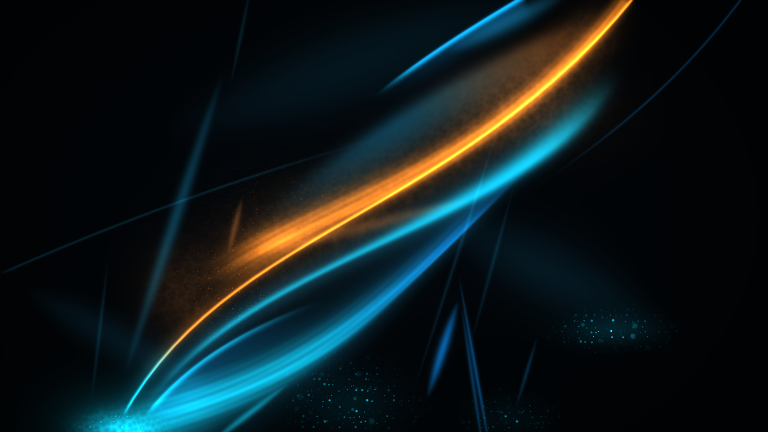
Reproduce this background procedurally as a WebGL 2 fragment shader.

```glsl
#version 300 es
precision highp float;
uniform vec2 u_resolution;
out vec4 outColor;

const vec3 NIGHT = vec3(.006, .018, .03);
const vec3 CYAN = vec3(.04, .74, .86);
const vec3 BLUE = vec3(.03, .42, .72);
const vec3 TEAL = vec3(.05, .3, .4);
const vec3 AMBER = vec3(.95, .5, .11);
const vec3 BROWN = vec3(.3, .17, .07);

// Thin straight shards: start and end
const vec4 SHARDS[7] = vec4[7](
  vec4(9.55, 3.3, 10.25, -.6), vec4(9.6, 2.7, 10.1, -.6), vec4(10.75, .5, 11.2, 2),
  vec4(9.8, 1.8, 10.7, 5.1), vec4(8.6, .8, 10.4, 6.4), vec4(1.9, .6, 2.25, 3.6),
  vec4(4.8, 7.2, 5.25, 9.4));

vec2 hash2(vec2 p) {
  vec3 q = fract(p.xyx * vec3(.1031, .103, .0973));
  q += dot(q, q.yzx + 33.33);
  return fract((q.xx + q.yz) * q.zy);
}

// Signed distance (positive on the left) and position along a segment
vec2 segment(vec2 p, vec2 a, vec2 b) {
  vec2 e = b - a, q = p - a;
  float h = clamp(dot(q, e) / dot(e, e), 0., 1.);
  float side = e.x * q.y < e.y * q.x ? -1. : 1.;
  return vec2(side * length(q - h * e), h);
}

// The same measure for a cubic curve
vec2 curve(vec2 p, vec4 ab, vec4 cd) {
  const float STEPS = 28.;
  vec2 best = vec2(1e3, 0), from = ab.xy;
  for (float i = 0.; i < STEPS; i++) {
    float t = (i + 1.) / STEPS, s = 1. - t;
    vec2 to = s * s * (s * ab.xy + 3. * t * ab.zw) + t * t * (3. * s * cd.xy + t * cd.zw);
    vec2 hit = segment(p, from, to);
    if (abs(hit.x) < abs(best.x)) best = vec2(hit.x, (i + hit.y) / STEPS);
    from = to;
  }
  return best;
}

// Soft band with its own width on each side and faded ends
float ribbon(vec2 q, float above, float below, float fadeIn, float fadeOut) {
  float d = q.x / (q.x > 0. ? above : below);
  return exp(-d * d) * smoothstep(0., fadeIn, q.y) * smoothstep(0., fadeOut, 1. - q.y);
}

float streak(vec2 p, vec4 ends, float width) {
  vec2 s = segment(p, ends.xy, ends.zw);
  float taper = 4. * s.y * (1. - s.y), d = s.x / (width * (.3 + .7 * taper));
  return exp(-d * d) * taper;
}

float glow(vec2 p, float x, float y, float rx, float ry) {
  vec2 q = (p - vec2(x, y)) / vec2(rx, ry);
  return exp(-dot(q, q));
}

// Cellular noise: sum of round sparks, and nearest distance
vec2 cells(vec2 p) {
  vec2 result = vec2(0, 2);
  for (int k = 0; k < 9; k++) {
    vec2 cell = floor(p) + vec2(k % 3 - 1, k / 3 - 1), h = hash2(cell);
    float d = length(p - cell - h), size = mix(.08, .38, h.x * h.y);
    result.x += h.y * h.y * smoothstep(size, size * .3, d);
    result.y = min(result.y, d);
  }
  return result;
}

float fibers(vec2 q) {
  return .84 + .1 * sin(q.x * 24. + q.y * 9.) + .06 * sin(q.x * 53. - q.y * 14.);
}

void main() {
  // The canvas is 16 by 9 units
  vec2 p = gl_FragCoord.xy * 9. / u_resolution.y;
  vec2 fine = cells(p * 9.), coarse = cells(p * 4. + 7.);
  float smoke = .55 + .3 * (coarse.y + fine.y);

  // Wide dim haze
  vec3 col = NIGHT * (.3 + glow(p, 7.5, 4.5, 7., 5.));
  col += TEAL * .22 * streak(p, vec4(3.5, 6.2, 11.5, 9.2), .8);
  col += TEAL * .24 * streak(p, vec4(9, 4.6, 14, 2), .7);
  col += TEAL * .22 * streak(p, vec4(.5, 3, 4.5, .8), .4);
  col += BROWN * .6 * smoke * glow(p, 3.9, 2.9, .8, .9);
  col += BROWN * .5 * smoke * glow(p, 11., 6.8, 1.5, .8);

  // Amber ribbon, its veil and its bright rim
  vec2 q = curve(p, vec4(4.1, 2.95, 6.46, 4.73), vec4(10.2, 5.2, 13.15, 9.15));
  float heat = 1. - .15 * q.y + .35 * glow(p, 5.7, 3.95, .8, .4);
  col += AMBER * heat * fibers(q) * ribbon(q, mix(.36, .15, q.y), mix(.25, .13, q.y), .25, .02);
  col += BROWN * smoke * .75 * ribbon(q, .9 - .35 * q.y, .9 - .5 * q.y, .2, .1);
  q = curve(p, vec4(5, 3.9, 7.3, 5.9), vec4(9.4, 7.3, 12.9, 8.75));
  col += mix(TEAL, BROWN * 1.4, smoothstep(.45, .9, q.y)) * .7 * ribbon(q, .24, .55, .5, .2);
  q = curve(p, vec4(2.54, .29, 4.71, 4.25), vec4(9.42, 4.42, 13.25, 9.1));
  vec3 rim = mix(CYAN, AMBER * 1.1, smoothstep(.04, .2, q.y));
  col += rim * (ribbon(q, .035, .025, .03, .01) + .22 * ribbon(q, .2, .1, .1, .1));
  col += BROWN * .7 * streak(p, vec4(5.4, 3.7, 9.8, 4.85), .14);

  // Upper cyan ribbon
  q = curve(p, vec4(2.92, .35, 5.1, 3.8), vec4(11.35, 4.3, 12.96, 7.7));
  float spread = smoothstep(.35, .9, q.y);
  col += CYAN * mix(.6, .95, spread) * ribbon(q, .08 + .22 * spread, .055 + .1 * spread, .25, .27);
  col += TEAL * .55 * ribbon(q, .3 + .3 * spread, .25, .2, .25);

  // Lower cyan ribbon that turns blue, with an arc above it
  q = curve(p, vec4(2.3, .1, 6.9, 1), vec4(8.35, 2.95, 11.15, 5.65));
  vec3 flow = mix(CYAN, BLUE, smoothstep(.3, .8, q.y)) * fibers(q);
  float under = mix(.38, .035, smoothstep(0., .75, q.y));
  col += flow * .92 * ribbon(q, mix(.48, .16, q.y), under, .15, .25);
  col += TEAL * .45 * ribbon(q, 1.1 - .6 * q.y, .1 + 2. * under, .15, .3);
  q = curve(p, vec4(3, .3, 3.95, 1.5), vec4(5.2, 2.2, 6.9, 2.8));
  col += CYAN * .6 * ribbon(q, .03, .07, .1, .6) + BLUE * .24 * ribbon(q, .05, .55, .1, .5);
  col += CYAN * .5 * streak(p, vec4(4.3, -.3, 6, 1), .07);

  // Top streak and long faint arcs
  q = curve(p, vec4(7.75, 6.95, 8.75, 7.75), vec4(9.6, 8.3, 10.95, 9.1));
  col += mix(BLUE, CYAN, .5) * ribbon(q, .03, .07, .35, .02);
  col += BLUE * .3 * ribbon(q, .05, .3, .6, .05);
  col += TEAL * .8 * streak(p, vec4(9.3, 7.9, 11.9, 9.2), .2);
  q = curve(p, vec4(11, 5, 13, 6.3), vec4(14.4, 7.6, 15.5, 9.1));
  col += BLUE * .32 * ribbon(q, .025, .025, .5, .01);
  q = curve(p, vec4(-.1, 3.25, 2.5, 4.4), vec4(5.2, 5.4, 8.2, 6.2));
  col += TEAL * .35 * ribbon(q, .025, .03, .05, .4);

  // Straight light shards
  for (int i = 0; i < 7; i++)
    col += mix(BLUE * .55, TEAL * .3, min(float(i) / 3., 1.)) * streak(p, SHARDS[i], .04);
  col += TEAL * .65 * streak(p, vec4(2.6, 1.2, 4.65, 7.5), .13);
  col += BLUE * .85 * streak(p, vec4(8.9, .7, 9.55, 2.75), .1);
  col += BROWN * .9 * streak(p, vec4(4.75, 3.7, 5.05, 4.9), .07);

  // Burst in the corner, scattered sparks and dust
  float burst = glow(p, 2.6, 0., .75, .38);
  col += CYAN * (burst * (.7 + .5 * fine.y) + .25 * glow(p, 2.9, .2, 1.5, .8));
  float drift = glow(p, 12.7, 2.1, .8, .28) + .7 * glow(p, 7.3, .6, .9, .6)
    + .4 * glow(p, 10.6, .3, .7, .4) + .5 * burst;
  col += CYAN * drift * (.13 + 1.5 * fine.x + .5 * coarse.x);
  float dust = glow(p, 4.7, 3., .9, .8) + .5 * glow(p, 6., 4.6, 1.6, 1.);
  col += mix(BROWN, AMBER, .25) * dust * cells(p * 14.).x * .65;

  outColor = vec4(min(col, 1.), 1);
}
```
